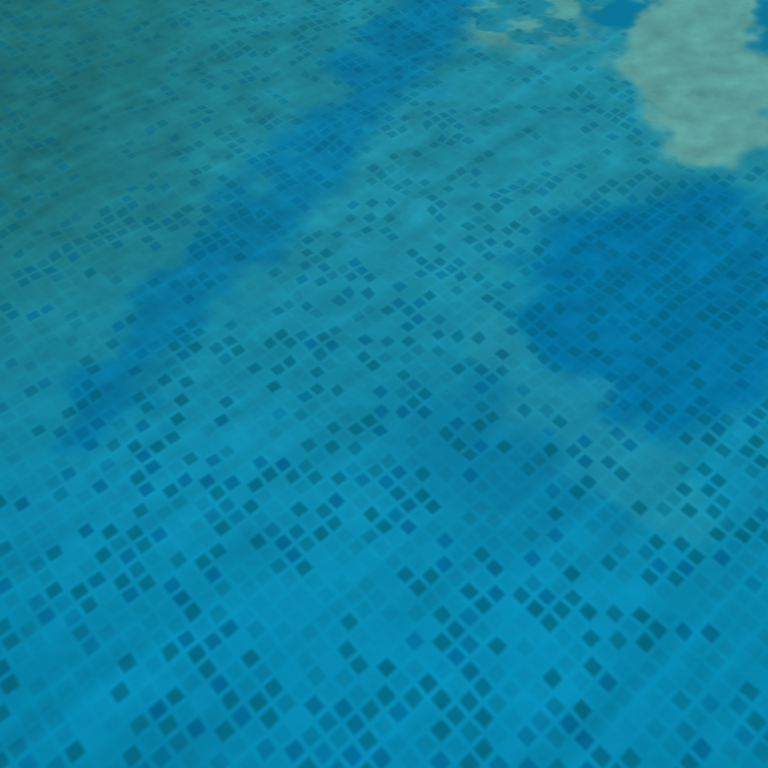
A three.js fragment shader for this texture:

```glsl
// Mosaic floor of a swimming pool seen at a slant through gently rippling water.
#define HORIZON 1.9
#define TILE_COUNT 70.0
#define TILE_ANGLE 0.72
#define DARK_SHARE 0.34
#define TILE_CONTRAST 0.85
#define EDGE_BLUR 0.27
#define RIPPLE 0.006
#define NEAR_WATER vec3(0.025, 0.525, 0.680)
#define FAR_WATER vec3(0.125, 0.535, 0.615)
#define DEEP_BLUE vec3(0.005, 0.435, 0.625)
#define DARK_TEAL vec3(0.010, 0.410, 0.510)
#define PALE_SAND vec3(0.370, 0.650, 0.635)

varying vec2 vUv;

float hash(vec2 p) {
  return fract(sin(dot(p, vec2(127.1, 311.7))) * 43758.5453);
}

float noise(vec2 p) {
  vec2 cell = floor(p);
  vec2 f = fract(p);
  f = f * f * (3.0 - 2.0 * f);
  return mix(mix(hash(cell), hash(cell + vec2(1.0, 0.0)), f.x),
             mix(hash(cell + vec2(0.0, 1.0)), hash(cell + 1.0), f.x), f.y);
}

float fbm(vec2 p) {
  float sum = 0.0;
  float gain = 0.5;
  for (int i = 0; i < 4; i++) {
    sum += gain * noise(p);
    p = mat2(1.6, 1.2, -1.2, 1.6) * p + 7.3;
    gain *= 0.5;
  }
  return sum / 0.9375;
}

// Ground plane in tile units, turned so the rows run diagonally
vec2 floorPlane(vec2 p) {
  float depth = 1.0 / (HORIZON - p.y);
  vec2 ground = vec2(p.x - 0.5, 1.7) * depth * TILE_COUNT;
  float c = cos(TILE_ANGLE);
  float s = sin(TILE_ANGLE);
  return mat2(c, -s, s, c) * ground;
}

// Soft ellipse: 1 inside, 0 outside
float blob(vec2 p, vec2 center, vec2 radius, float softness) {
  return 1.0 - smoothstep(1.0 - softness, 1.0 + softness, length((p - center) / radius));
}

// Soft stripe along a segment
float streak(vec2 p, vec2 a, vec2 b, float width) {
  vec2 ab = b - a;
  float t = clamp(dot(p - a, ab) / dot(ab, ab), 0.0, 1.0);
  return 1.0 - smoothstep(0.3 * width, width, length(p - a - ab * t));
}

void main() {
  vec2 uv = vUv;
  float far = smoothstep(0.25, 0.95, uv.y);

  // Refraction grows with distance
  vec2 wave = vec2(noise(uv * vec2(22.0, 45.0)), noise(uv * vec2(18.0, 38.0) + 31.0)) - 0.5;
  vec2 p = uv + wave * RIPPLE * (0.5 + 1.3 * far);

  // Ragged coordinates for the large patches
  vec2 rough = vec2(fbm(uv * vec2(14.0, 24.0)), fbm(uv * vec2(14.0, 24.0) + 53.0)) - 0.5;
  vec2 q = p + rough * 0.10;

  // Water colour, greener in the far left corner
  vec3 color = mix(NEAR_WATER, FAR_WATER, smoothstep(0.1, 0.85, uv.y));
  float corner = blob(q, vec2(-0.08, 1.02), vec2(0.38, 0.42), 0.6);
  color = mix(color, vec3(0.12, 0.41, 0.42), 0.85 * corner);
  color *= 0.94 + 0.12 * fbm(uv * vec2(7.0, 10.0) + 4.0);

  // Deep blue band and patch, with a pale streak below
  float band = streak(q, vec2(0.60, 1.02), vec2(0.12, 0.47), 0.065);
  float patchMask = blob(q, vec2(0.86, 0.60), vec2(0.19, 0.155), 0.18);
  float shade = blob(q, vec2(0.70, 0.42), vec2(0.17, 0.13), 0.5);
  float pale = streak(q, vec2(0.63, 0.55), vec2(0.90, 0.34), 0.06);
  color = mix(color, DEEP_BLUE, max(0.65 * band, 0.85 * patchMask));
  color = mix(color, DEEP_BLUE, 0.3 * shade);
  color = mix(color, vec3(0.15, 0.56, 0.64), 0.55 * pale);

  // Tiles: clustered dark ones, some blue and some teal
  vec2 tilePos = floorPlane(p);
  vec2 id = floor(tilePos);
  vec2 edge = 0.5 - abs(fract(tilePos) - 0.5);
  vec2 inset = smoothstep(0.0, EDGE_BLUR, edge);
  float tile = inset.x * inset.y;
  float cluster = fbm(id * vec2(0.13, 0.23) + 11.0) - 0.5;
  float chance = DARK_SHARE + 0.8 * cluster + 0.18 * (band + patchMask) - 0.12 * pale;
  float pick = hash(id + 3.7);
  float dark = smoothstep(-0.10, 0.16, chance - pick) * tile;
  vec3 darkColor = mix(DARK_TEAL, DEEP_BLUE * 0.94, smoothstep(0.45, 0.8, hash(id + 19.3)));
  darkColor = mix(darkColor, color * 0.82, 0.35 * far);
  color = mix(color, darkColor, dark * TILE_CONTRAST * (1.0 - 0.45 * far));
  color *= 1.0 + (0.06 * (hash(id + 41.0) - 0.5) * tile + 0.035 * (0.5 - tile)) * (1.0 - 0.6 * far);

  // Long faint rows and smeared ripples in the distance
  float rows = noise(tilePos * vec2(0.12, 1.1)) - 0.5;
  float smear = fbm(uv * vec2(35.0, 65.0)) - 0.5;
  color *= 1.0 + 0.10 * rows + (0.06 + 0.16 * far) * smear;

  // Sunlit sandy area in the far right corner, broken by blue reflections
  float sand = blob(q, vec2(0.95, 0.96), vec2(0.14, 0.17), 0.14);
  float glints = blob(q, vec2(0.72, 1.0), vec2(0.12, 0.06), 0.5)
               * smoothstep(0.42, 0.60, fbm(uv * vec2(22.0, 60.0) + 8.0));
  color = mix(color, PALE_SAND * (0.94 + 0.25 * smear), max(sand, 0.85 * glints));
  float reflection = max(blob(q, vec2(0.80, 0.985), vec2(0.04, 0.035), 0.3),
                         blob(q, vec2(1.01, 0.95), vec2(0.035, 0.07), 0.3));
  color = mix(color, vec3(0.02, 0.45, 0.60), 0.9 * reflection);

  gl_FragColor = vec4(color, 1.0);
}
```
